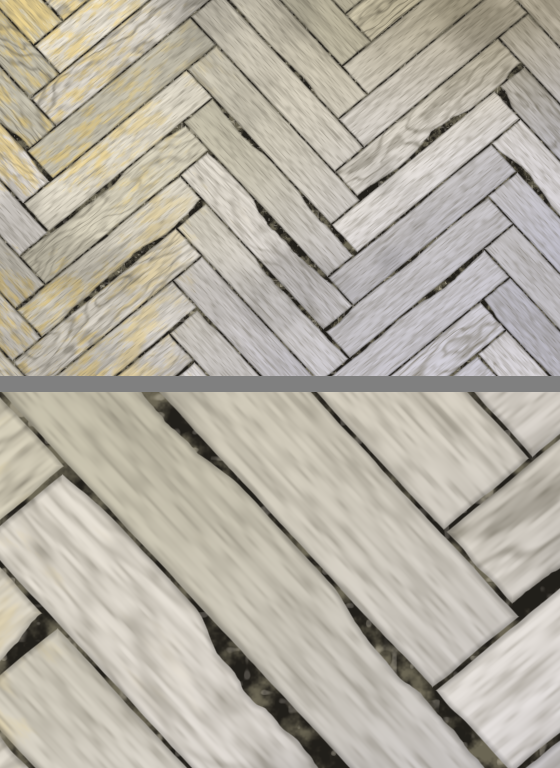
Top, the full canvas; bottom, a detail of the centre.
This texture is drawn by a Shadertoy shader. Its source:

```glsl
// Worn herringbone parquet: a slightly turned lattice of long planks is found
// by folding the plane; each plank gets its own tone, grain and ragged edges.
// Uneven seams open into dark gaps holding debris; light runs warm to cool.

const float PLANK_RATIO = 5.5;                  // plank length over width
const vec2 CELL = vec2(0.0746, 0.0703);         // half diagonals of a unit cell
const vec2 ANCHOR = vec2(0.959, 0.467);         // one lattice corner
const float TILT = 0.068;                       // clockwise turn, radians

const vec3 CREAM = vec3(0.88, 0.85, 0.75);
const vec3 PALE = vec3(0.86, 0.84, 0.82);
const vec3 GREIGE = vec3(0.74, 0.72, 0.64);
const vec3 COOL = vec3(0.71, 0.71, 0.78);
const vec3 GRAIN = vec3(0.43, 0.41, 0.36);
const vec3 OCHRE = vec3(0.90, 0.77, 0.42);
const vec3 GAP_DARK = vec3(0.13, 0.12, 0.10);
const vec3 GAP_DUST = vec3(0.42, 0.40, 0.33);

struct Plank { vec2 pos; vec2 id; };            // pos: along, across

float hash(vec2 p) {
    vec3 q = fract(vec3(p.xyx) * 0.1031);
    q += dot(q, q.yzx + 33.33);
    return fract((q.x + q.y) * q.z);
}

float noise(vec2 p) {
    vec2 i = floor(p), f = fract(p);
    f = f * f * (3.0 - 2.0 * f);
    return mix(mix(hash(i), hash(i + vec2(1, 0)), f.x),
               mix(hash(i + vec2(0, 1)), hash(i + vec2(1, 1)), f.x), f.y);
}

float fbm(vec2 p) {
    float sum = 0.0, amp = 0.5;
    for (int i = 0; i < 4; i++) {
        sum += amp * noise(p);
        p = p * 2.03 + 17.3;
        amp *= 0.5;
    }
    return sum / 0.9375;
}

// Finds the plank under lattice point q and the position inside it.
Plank findPlank(vec2 q, float n) {
    float column = floor((q.x - q.y + 1.0) / (2.0 * n));
    vec2 r = q - column * vec2(n, -n);
    float row = floor(r.y);
    float along = r.x - row;
    if (along >= 0.0 && along < n)
        return Plank(vec2(along, r.y - row), vec2(row, 2.0 * column));
    if (along < 0.0) { column -= 1.0; r += vec2(n, -n); }
    row = floor(r.x - n);
    return Plank(vec2(r.y - 1.0 + n - row, r.x - n - row), vec2(row, 2.0 * column + 1.0));
}

// Ragged inset of one long edge; a few edges open wide over part of their run.
float edgeInset(float along, float seed, float wear) {
    float open = smoothstep(0.5, 0.95, hash(vec2(seed, 4.7)));
    float run = smoothstep(0.35, 0.75, noise(vec2(along * 0.7, seed)));
    float ragged = fbm(vec2(along * 3.0, seed + 9.0));
    return 0.008 + 0.018 * ragged + open * run * wear * (0.12 + 0.14 * ragged);
}

// Distance from the plank border, positive on the wood.
float plankDistance(vec2 pos, float n, float seed, float wear) {
    float lower = pos.y - edgeInset(pos.x, seed, wear);
    float upper = 1.0 - pos.y - edgeInset(pos.x, seed + 31.0, wear);
    float ends = min(pos.x, n - pos.x) - 0.008 - 0.025 * noise(vec2(pos.y * 5.0, seed));
    return min(min(lower, upper), ends);
}

// Grain strength: fine streaks plus growth rings on some planks.
float woodGrain(vec2 pos, float seed) {
    vec2 shift = vec2(seed * 1.7, seed);
    float streak = noise(vec2(pos.x * 1.1, pos.y * 15.0) + shift);
    float pore = noise(vec2(pos.x * 5.0, pos.y * 30.0) + shift);
    float warp = fbm(vec2(pos.x * 0.45, pos.y * 1.2) + shift);
    float ring = 0.5 + 0.5 * sin(6.2832 * (pos.y * 3.0 + warp * 6.0));
    float ringed = smoothstep(0.35, 0.9, hash(vec2(seed, 2.3)));
    return 0.26 * streak * streak + 0.28 * pore * pore + 0.36 * ringed * pow(ring, 3.0);
}

vec3 woodColor(vec2 pos, vec2 p, vec2 uv, float seed) {
    vec3 color = mix(CREAM, PALE, hash(vec2(seed, 1.1)));
    color = mix(color, GREIGE, 0.8 * smoothstep(0.5, 1.0, hash(vec2(seed, 6.1))));
    float cool = smoothstep(0.65, 1.4, 0.8 * uv.x + 0.7 * (1.0 - uv.y));
    color = mix(color, PALE, 0.7 * smoothstep(0.5, 1.0, 0.8 * uv.x + 0.7 * (1.0 - uv.y)));
    color = mix(color, COOL, cool * (0.5 + 0.5 * hash(vec2(seed, 8.9))));
    // worn varnish, flaking along the grain
    float flake = 0.6 * fbm(p * 5.0 + 3.0) + 0.4 * fbm(pos * vec2(3.0, 9.0) + seed);
    float varnish = smoothstep(0.5, 0.68, flake) * (1.0 - smoothstep(0.1, 0.5, uv.x));
    color = mix(color, OCHRE, 0.6 * varnish);
    color = mix(color, GRAIN, woodGrain(pos, seed));
    // grime and the dim upper right
    float grime = smoothstep(0.5, 0.8, fbm(p * 4.0 + 11.0));
    float dim = smoothstep(0.55, 1.0, uv.y) * smoothstep(0.35, 0.9, uv.x);
    color *= 1.0 - 0.14 * grime - dim * vec3(0.16, 0.18, 0.25);
    return color * (0.98 + 0.12 * hash(vec2(seed, 3.3)));
}

vec3 gapColor(vec2 p) {
    float dust = fbm(p * 55.0);
    float crumbs = smoothstep(0.7, 0.9, noise(p * 130.0));
    return mix(GAP_DARK, GAP_DUST, smoothstep(0.35, 0.75, dust)) + 0.2 * crumbs * PALE;
}

void mainImage(out vec4 fragColor, in vec2 fragCoord) {
    vec2 uv = fragCoord / iResolution.xy;
    vec2 p = fragCoord / iResolution.y;
    float pixel = 1.0 / (iResolution.y * length(CELL));
    // rotate into the lattice, whose axes run along the planks
    vec2 d = p - ANCHOR;
    float c = cos(TILT), s = sin(TILT);
    d = vec2(c * d.x - s * d.y, s * d.x + c * d.y) / CELL;
    Plank plank = findPlank(0.5 * vec2(d.y + d.x, d.y - d.x), PLANK_RATIO);
    float seed = 100.0 * hash(plank.id + 50.0);
    float wear = mix(1.0, 0.15, smoothstep(0.25, 0.7, length(uv - vec2(0.55, 0.6))));
    float edge = plankDistance(plank.pos, PLANK_RATIO, seed, wear);
    vec3 wood = woodColor(plank.pos, p, uv, seed);
    wood *= mix(0.8, 1.0, smoothstep(0.0, 0.06, edge));
    vec3 color = mix(gapColor(p), wood, smoothstep(-pixel, pixel, edge));
    fragColor = vec4(clamp(color, 0.0, 1.0), 1.0);
}
```
